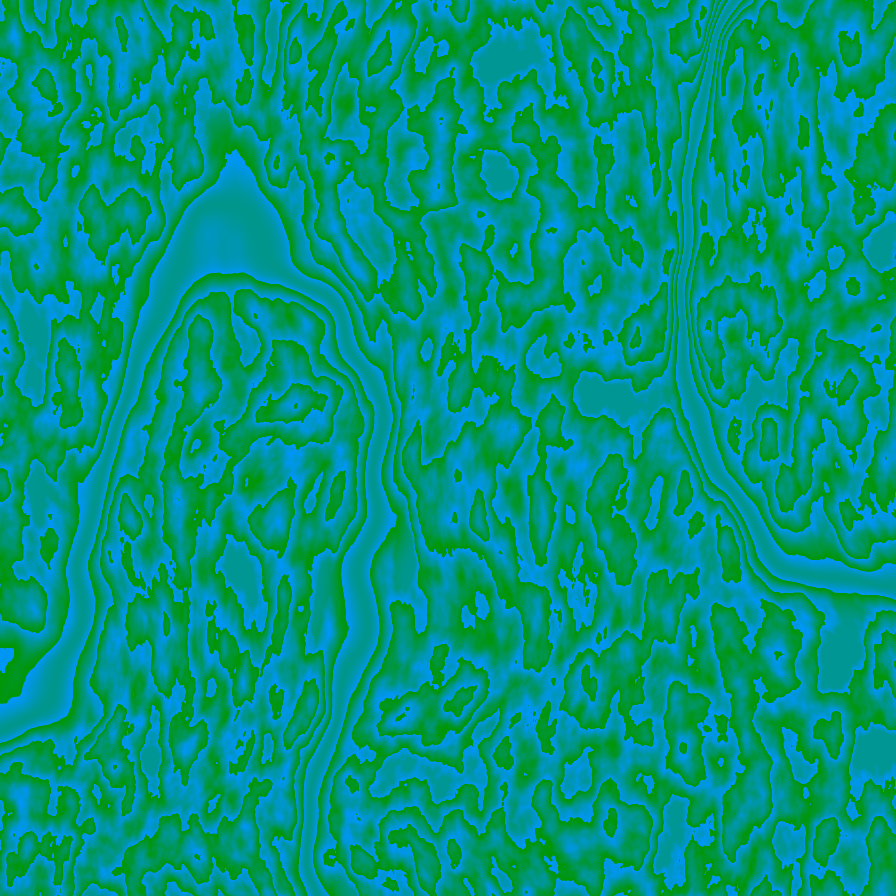
Give the GLSL for this texture, as a WebGL 2 fragment shader.

```glsl
#version 300 es
precision highp float;
// Wrapped height map: an eroded terrain of upright ridges, cut by steep valleys
// and filled to flat basins. The height's fractional part drives blue, so
// every whole level shows as a crisp green-to-blue contour.

#define RIDGE_FREQ vec2(21.0, 10.0) // ridges across the canvas, narrow and tall
#define RIDGE_HEIGHT 2.15           // contour levels spanned by the ridges
#define ROUGHNESS 0.45              // amplitude kept by each finer octave
#define HILL_FREQ 5.5
#define HILL_HEIGHT 1.5
#define WARP 0.06                   // bending of the ridges
#define VALLEY_FREQ vec2(1.7, 1.1)
#define VALLEY_WIDTH 0.04
#define VALLEY_LEVEL -2.45          // bottom of the valleys
#define BASIN_LEVEL -1.42           // flat level of the filled basins
#define MEAN_LEVEL -0.2
#define GREEN 0.59

uniform vec2 u_resolution;
out vec4 fragColor;

float hash(vec2 p) {
    return fract(sin(dot(p, vec2(127.1, 311.7))) * 43758.5453);
}

// Dot product of a random unit gradient at a lattice corner with the offset
float cornerSlope(vec2 cell, vec2 offset) {
    float angle = 6.28318 * hash(cell);
    return dot(vec2(cos(angle), sin(angle)), offset);
}

float gradientNoise(vec2 p) {
    vec2 cell = floor(p);
    vec2 f = p - cell;
    vec2 s = f * f * f * (f * (f * 6.0 - 15.0) + 10.0);
    vec2 e = vec2(1.0, 0.0);
    float bottom = mix(cornerSlope(cell, f), cornerSlope(cell + e.xy, f - e.xy), s.x);
    float top = mix(cornerSlope(cell + e.yx, f - e.yx), cornerSlope(cell + e.xx, f - e.xx), s.x);
    return mix(bottom, top, s.y);
}

// Octaves grow rounder as they get finer
float ridges(vec2 p) {
    float sum = 0.0;
    float amplitude = RIDGE_HEIGHT;
    vec2 freq = RIDGE_FREQ;
    for (int i = 0; i < 5; i++) {
        sum += amplitude * gradientNoise(p * freq + float(i) * vec2(17.3, 41.9));
        amplitude *= ROUGHNESS;
        freq *= vec2(1.95, 2.1);
    }
    return sum;
}

float terrain(vec2 p) {
    // Bend the domain so that ridges lean and curve
    vec2 bend = vec2(gradientNoise(p * 3.4 + 5.2), gradientNoise(p * 3.4 + 31.7));
    vec2 q = p + WARP * bend;

    float hills = HILL_HEIGHT * gradientNoise(q * HILL_FREQ + 63.4);
    float height = max(MEAN_LEVEL + hills + ridges(q), BASIN_LEVEL);

    // Valleys follow a noise zero line, stepping down through parallel contours
    float course = gradientNoise(q * VALLEY_FREQ + vec2(8.3, 22.6))
                 + 0.04 * gradientNoise(p * 12.0 + 12.1);
    float valley = exp(-pow(course / VALLEY_WIDTH, 2.0));
    return mix(height, VALLEY_LEVEL, valley);
}

void main() {
    vec2 p = gl_FragCoord.xy / u_resolution;
    float height = terrain(p);

    // Sawtooth with its drop smoothed over less than one pixel
    float level = fract(height);
    float edge = clamp(0.6 * fwidth(height), 0.001, 0.3);
    float blue = min(level, (1.0 - level) / edge);

    fragColor = vec4(0.0, GREEN, blue, 1.0);
}
```
